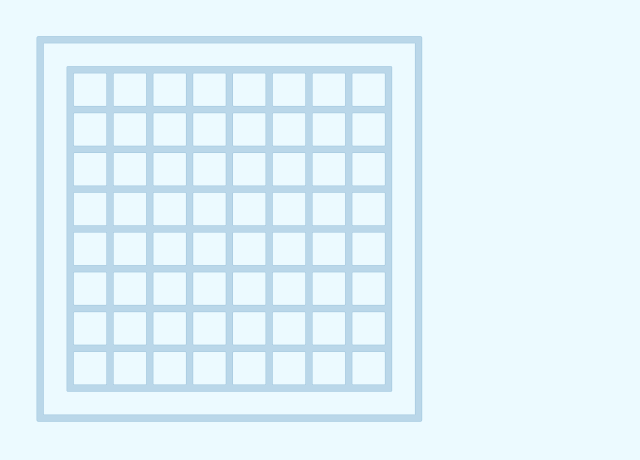
Reproduce this pattern procedurally as a Shadertoy shader.

```glsl
#define CELLS 8.0
#define PITCH 0.0865
#define BAR 0.0158
#define FRAME_HALF 0.4192
#define CORNER 0.0045
#define RIM 0.0013
#define CENTER vec2(0.4986, 0.5023)
#define PAPER vec3(0.925, 0.980, 1.000)
#define INK vec3(0.728, 0.842, 0.913)
#define RIM_INK vec3(0.640, 0.785, 0.875)

float roundedSquare(vec2 p, float halfSize, float radius) {
    vec2 q = abs(p) - halfSize + radius;
    return length(max(q, 0.0)) + min(max(q.x, q.y), 0.0) - radius;
}

// Plain border enclosing the board
float frameDistance(vec2 p) {
    float outside = roundedSquare(p, FRAME_HALF, CORNER);
    float inside = roundedSquare(p, FRAME_HALF - BAR, 0.001);
    return max(outside, -inside);
}

// Solid board with repeated square windows cut out
float gridDistance(vec2 p) {
    float board = roundedSquare(p, 0.5 * (CELLS * PITCH + BAR), 0.003);
    float last = 0.5 * CELLS - 0.5;
    vec2 index = clamp(floor(p / PITCH) + 0.5, -last, last);
    float window = roundedSquare(p - index * PITCH, 0.5 * (PITCH - BAR), 0.002);
    return max(board, -window);
}

void mainImage(out vec4 fragColor, in vec2 fragCoord) {
    float pixel = 1.0 / iResolution.y;
    vec2 p = fragCoord * pixel - CENTER;
    float d = min(frameDistance(p), gridDistance(p));

    // Smooth fill with a fine darker edge
    float fill = clamp(0.5 - d / pixel, 0.0, 1.0);
    float core = clamp(0.5 - (d + RIM) / pixel, 0.0, 1.0);
    vec3 color = PAPER * (1.0 - fill) + RIM_INK * (fill - core) + INK * core;
    fragColor = vec4(color, 1.0);
}
```
